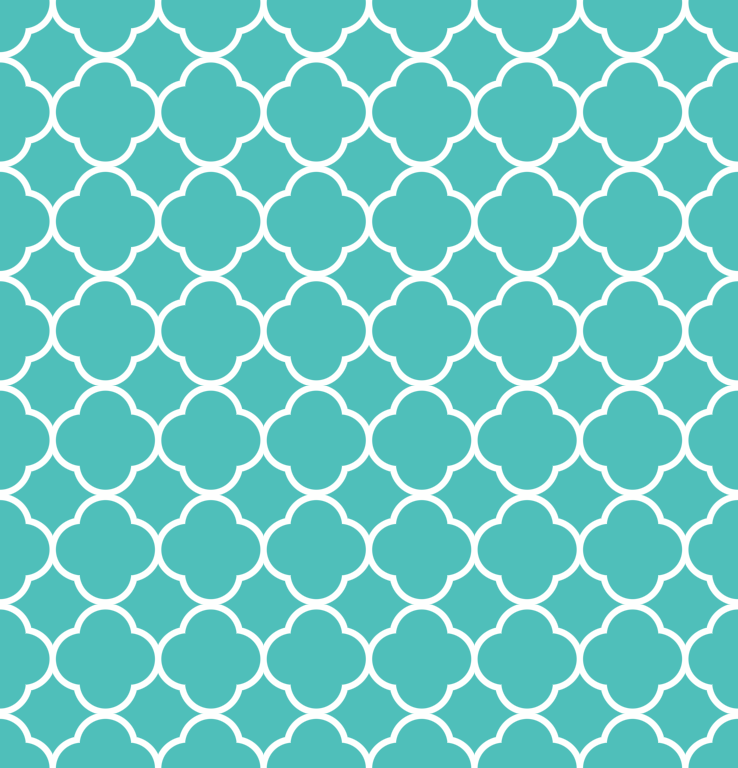
Give the GLSL for this pattern, as a Shadertoy shader.

```glsl
const float COLUMNS = 7.0;          // repeats across the canvas
const float ROW_PITCH = 1.0377;     // tile height, in tile widths
const float ROW_SHIFT = 0.004;      // vertical phase, in tile widths
const float LOBE_OFFSET = 0.2254;   // tile centre to lobe centre
const float LOBE_RADIUS = 0.2444;   // inner edge of the outline
const float LINE_WIDTH = 0.0615;
const float EDGE_PIXELS = 0.8;      // half width of the smoothed edge
const vec3 TEAL = vec3(0.308, 0.750, 0.730);
const vec3 WHITE = vec3(0.995, 1.0, 0.995);

// Distance to a union of four circles; two suffice after mirroring.
float quatrefoil(vec2 p) {
    p = abs(p);
    vec2 lobe = vec2(LOBE_OFFSET, 0.0);
    return min(length(p - lobe.xy), length(p - lobe.yx)) - LOBE_RADIUS;
}

void mainImage(out vec4 fragColor, in vec2 fragCoord) {
    float pixel = COLUMNS / iResolution.x;

    // Tiles are centred on the lower left corner
    vec2 pitch = vec2(1.0, ROW_PITCH);
    vec2 position = fragCoord * pixel + vec2(0.0, ROW_SHIFT);
    vec2 cell = (fract(position / pitch + 0.5) - 0.5) * pitch;

    // Outline grows outward from the lobes
    float halfWidth = 0.5 * LINE_WIDTH;
    float lineDistance = abs(quatrefoil(cell) - halfWidth) - halfWidth;
    float edge = EDGE_PIXELS * pixel;
    float line = 1.0 - smoothstep(-edge, edge, lineDistance);

    fragColor = vec4(mix(TEAL, WHITE, line), 1.0);
}
```
